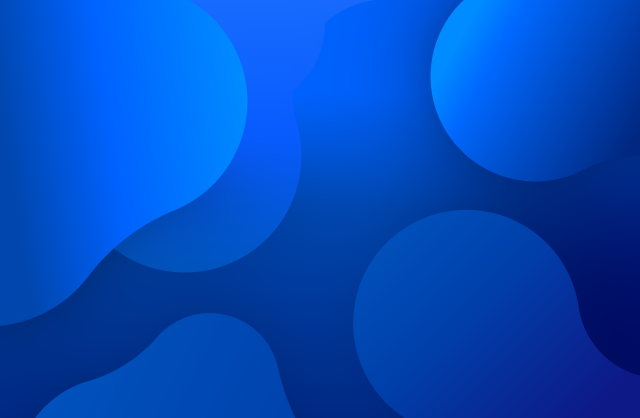
Reproduce this background procedurally as a WebGL 1 fragment shader.

```glsl
precision highp float;

// Layered blue liquid blobs over a vertical gradient. Each blob is a pair of
// discs joined by a tangent fillet arc, filled with a three-stop colour ramp
// and casting a soft shadow on whatever lies below it.

uniform vec2 u_resolution;

// Discs are (x, y, radius) in units of the canvas height.
const vec3 LEFT_TOP = vec3(0.311, 0.757, 0.281);
const vec3 LEFT_LOW = vec3(-0.030, 0.522, 0.303);
const vec3 LEFT_CORE = vec3(0.100, 0.801, 0.239);
const vec3 MID_TOP = vec3(0.940, 1.199, 0.197);
const vec3 MID_LOW = vec3(0.442, 0.627, 0.279);
const vec3 MID_CORE = vec3(0.578, 0.940, 0.199);
const vec3 CORNER_FAR = vec3(1.787, 0.817, 0.251);
const vec3 CORNER_NEAR = vec3(1.281, 0.817, 0.251);
const vec3 CORNER_CORE = vec3(1.534, 0.920, 0.179);
const vec3 RIGHT_TOP = vec3(1.116, 0.227, 0.271);
const vec3 RIGHT_LOW = vec3(1.620, -0.096, 0.193);
const vec3 RIGHT_CORE = vec3(1.355, -0.036, 0.139);
const vec3 HILL_TOP = vec3(0.502, 0.084, 0.167);
const vec3 HILL_LEFT = vec3(0.279, -0.145, 0.243);
const vec3 HILL_RIGHT = vec3(0.598, -0.394, 0.319);

// Fillet radii
const float LEFT_FILLET = 0.488;
const float MID_FILLET = 0.229;
const float CORNER_FILLET = 0.299;
const float RIGHT_FILLET = 0.199;
const float HILL_LEFT_FILLET = 0.343;
const float HILL_RIGHT_FILLET = 0.598;

// Colours
const vec3 DEEP = vec3(0.0, 0.17, 0.55);
const vec3 COBALT = vec3(0.0, 0.29, 0.72);
const vec3 AZURE = vec3(0.0, 0.385, 1.0);
const vec3 SKY = vec3(0.0, 0.55, 1.0);
const vec3 NAVY = vec3(0.0, 0.05, 0.41);
const vec3 VIOLET_BLUE = vec3(0.09, 0.42, 1.0);
const vec3 ROYAL = vec3(0.03, 0.36, 1.0);
const vec3 OCEAN = vec3(0.0, 0.35, 0.79);
const vec3 STEEL = vec3(0.0, 0.33, 0.75);
const vec3 DUSK = vec3(0.0, 0.25, 0.67);
const vec3 INDIGO = vec3(0.05, 0.10, 0.53);

const float SHADOW_REACH = 0.09;

float disc(vec2 p, vec3 c) {
    return length(p - c.xy) - c.z;
}

float cross2(vec2 a, vec2 b) {
    return a.x * b.y - a.y * b.x;
}

// Two discs joined by a concave arc on the left of the path from a to b.
float bridge(vec2 p, vec3 a, vec3 b, float fillet) {
    vec2 ab = b.xy - a.xy;
    float span = length(ab);
    vec2 u = ab / span;
    float ra = a.z + fillet;
    float rb = b.z + fillet;
    float along = (span * span + ra * ra - rb * rb) / (2.0 * span);
    float off = sqrt(max(ra * ra - along * along, 0.0));
    vec2 c = a.xy + u * along + vec2(-u.y, u.x) * off;
    bool inNeck = cross2(ab, p - a.xy) > 0.0
        && cross2(c - b.xy, p - b.xy) > 0.0
        && cross2(a.xy - c, p - c) > 0.0;
    return inNeck ? fillet - length(p - c) : min(disc(p, a), disc(p, b));
}

// Three-stop ramp with the middle colour at position mid.
vec3 ramp(vec3 start, vec3 middle, vec3 end, float mid, float t) {
    vec3 first = mix(start, middle, clamp(t / mid, 0.0, 1.0));
    return mix(first, end, clamp((t - mid) / (1.0 - mid), 0.0, 1.0));
}

// Shadow the base, then lay the fill over it with a smooth edge.
vec3 layer(vec3 base, vec3 fill, float d, float shadow) {
    base *= 1.0 - shadow * exp(-max(d, 0.0) / SHADOW_REACH);
    return mix(base, fill, clamp(0.5 - d * u_resolution.y, 0.0, 1.0));
}

void main() {
    vec2 p = gl_FragCoord.xy / u_resolution.y;

    // Background, sinking to navy at the right
    vec3 color = ramp(DEEP, COBALT, AZURE, 0.64, p.y / 0.78);
    float sink = smoothstep(0.85, 1.5, p.x) * (1.0 - 0.75 * smoothstep(0.2, 0.8, p.y));
    color = mix(color, NAVY, sink);

    // Middle blob
    float d = min(bridge(p, MID_TOP, MID_LOW, MID_FILLET), disc(p, MID_CORE));
    vec3 fill = ramp(OCEAN, ROYAL, VIOLET_BLUE, 0.5, (p.y - 0.35) / 0.65);
    color = layer(color, fill, d, 0.06 * (1.0 - smoothstep(0.4, 0.7, p.y)));

    // Left blob, its shadow falling only below
    d = min(bridge(p, LEFT_TOP, LEFT_LOW, LEFT_FILLET), disc(p, LEFT_CORE));
    fill = ramp(COBALT * 0.95, AZURE, SKY, 0.42, p.x * 1.65 + (p.y - 0.75) * 0.25);
    color = layer(color, fill, d, 0.2 * (1.0 - smoothstep(0.45, 0.7, p.y)));

    // Top right blob
    d = min(bridge(p, CORNER_FAR, CORNER_NEAR, CORNER_FILLET), disc(p, CORNER_CORE));
    fill = ramp(SKY, vec3(0.0, 0.41, 1.0), DEEP * 0.92, 0.2, dot(p - vec2(1.06, 0.84), vec2(1.8, -1.0)));
    color = layer(color, fill, d, 0.22);

    // Bottom right blob
    d = min(bridge(p, RIGHT_TOP, RIGHT_LOW, RIGHT_FILLET), disc(p, RIGHT_CORE));
    fill = ramp(STEEL, DUSK, INDIGO, 0.45, p.x - p.y - 0.4);
    color = layer(color, fill, d, 0.08);

    // Bottom left hill
    d = min(bridge(p, HILL_LEFT, HILL_TOP, HILL_LEFT_FILLET),
            bridge(p, HILL_TOP, HILL_RIGHT, HILL_RIGHT_FILLET));
    fill = mix(STEEL, DUSK, clamp((p.x - 0.1) * 1.2 + (0.25 - p.y) * 0.6, 0.0, 1.0));
    color = layer(color, fill, d, 0.1);

    gl_FragColor = vec4(color, 1.0);
}
```
